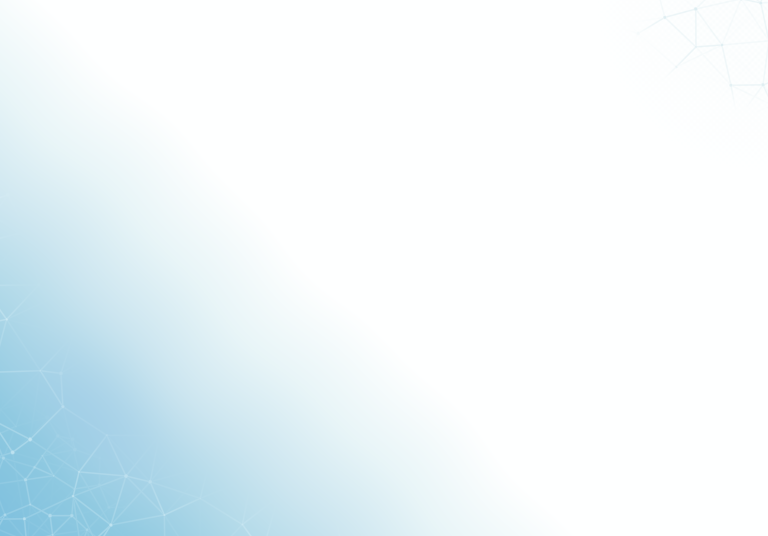
Write a Shadertoy shader that draws this background.

```glsl
// Pale diagonal wash: white fading to sky blue in the lower left corner,
// with fine webs of linked nodes in two opposite corners. The wash is a ramp
// along x + y; each web joins jittered cell points and fades by a mask.

const vec3 WHITE = vec3(0.995, 0.999, 0.999);
const vec3 MIST  = vec3(0.91, 0.96, 0.97);
const vec3 PALE  = vec3(0.80, 0.90, 0.94);
const vec3 SKY   = vec3(0.69, 0.85, 0.91);
const vec3 BLUE  = vec3(0.56, 0.79, 0.88);
const vec3 DEEP  = vec3(0.49, 0.75, 0.87);
const vec3 PERIWINKLE = vec3(0.62, 0.79, 0.91);
const vec3 WEB_LIGHT  = vec3(0.90, 0.97, 0.99);
const vec3 WEB_GREY   = vec3(0.76, 0.87, 0.90);

const float COARSE_CELL = 0.085;   // spacing of web nodes, in canvas heights
const float FINE_CELL   = 0.048;
const float LINE_WIDTH  = 0.0010;
const float NODE_RADIUS = 0.0034;
const float MESH_PITCH  = 0.012;   // spacing of the faint diagonal mesh

vec2 hash2(vec2 p) {
    vec3 q = fract(p.xyx * vec3(0.1031, 0.1030, 0.0973));
    q += dot(q, q.yzx + 33.33);
    return fract((q.xx + q.yz) * q.zy);
}

vec2 nodeAt(vec2 cell) {
    return cell + 0.1 + 0.8 * hash2(cell + 50.0);
}

float segmentDistance(vec2 p, vec2 a, vec2 b) {
    vec2 ab = b - a;
    float t = clamp(dot(p - a, ab) / dot(ab, ab), 0.0, 1.0);
    return length(p - a - ab * t);
}

// Coverage of one link; long links are fainter
float link(vec2 p, vec2 a, vec2 b, float size, float px) {
    float d = segmentDistance(p, a, b) * size;
    float line = 1.0 - smoothstep(0.0, LINE_WIDTH + px, d);
    return line * (1.0 - smoothstep(0.8, 1.7, length(a - b)));
}

// Nodes of the 3x3 neighbourhood, linked to the centre and across its corners
float web(vec2 p, float size, float px) {
    p /= size;
    vec2 cell = floor(p);
    vec2 centre = nodeAt(cell);
    float lines = 0.0;
    float dots = 0.0;
    for (int y = -1; y <= 1; y++) {
        for (int x = -1; x <= 1; x++) {
            vec2 offset = vec2(x, y);
            vec2 node = nodeAt(cell + offset);
            float radius = NODE_RADIUS * (0.5 + 0.6 * hash2(cell + offset + 9.0).x);
            float d = length(p - node) * size;
            dots = max(dots, 1.0 - smoothstep(radius - px, radius + px, d));
            if (x != 0 || y != 0)
                lines = max(lines, link(p, centre, node, size, px));
            if (x != 0 && y != 0) {
                vec2 sideA = nodeAt(cell + vec2(x, 0));
                vec2 sideB = nodeAt(cell + vec2(0, y));
                lines = max(lines, link(p, sideA, sideB, size, px));
            }
        }
    }
    return max(0.55 * lines, dots);
}

float ramp(float from, float to, float v) {
    return clamp((v - from) / (to - from), 0.0, 1.0);
}

// Colour of the wash at distance s from the lower left corner
vec3 wash(float s) {
    vec3 c = mix(DEEP, BLUE, ramp(0.0, 0.24, s));
    c = mix(c, SKY, ramp(0.24, 0.43, s));
    c = mix(c, PALE, ramp(0.43, 0.62, s));
    c = mix(c, MIST, ramp(0.62, 0.84, s));
    return mix(c, WHITE, ramp(0.84, 1.08, s));
}

void mainImage(out vec4 fragColor, in vec2 fragCoord) {
    float px = 1.0 / iResolution.y;
    vec2 p = fragCoord * px;
    vec2 fromTopRight = iResolution.xy * px - p;

    // Diagonal wash with a slight drift along the edge
    float drift = 0.012 * sin(7.0 * (p.x - p.y) + 1.0) + 0.006 * sin(17.0 * (p.x - p.y));
    vec3 color = wash(p.x + p.y + drift);

    // Soft periwinkle bloom stretched along the diagonal
    vec2 bloom = p - vec2(0.18, 0.22);
    vec2 along = vec2(bloom.x - bloom.y, bloom.x + bloom.y) / vec2(0.26, 0.13);
    color = mix(color, PERIWINKLE, 0.45 * exp(-dot(along, along)));

    // Light web hugging the left and bottom edges, denser in the corner
    float hug = sqrt(p.x) + sqrt(p.y);
    float lowerMask = 1.0 - smoothstep(0.72, 1.0, hug);
    float cornerMask = 1.0 - smoothstep(0.10, 0.27, length(p));
    float lowerWeb = lowerMask * web(p, COARSE_CELL, px);
    lowerWeb = max(lowerWeb, 0.8 * cornerMask * web(p + 3.0, FINE_CELL, px));
    color = mix(color, WEB_LIGHT, 0.55 * lowerWeb);

    // Grey web and faint mesh in the upper right
    float upperMask = 1.0 - smoothstep(0.75, 1.1, length(fromTopRight / vec2(0.26, 0.20)));
    color = mix(color, WEB_GREY, 0.5 * upperMask * web(fromTopRight + 5.0, 0.07, px));
    vec2 diagonal = vec2(p.x + p.y, p.x - p.y) * 6.2832 / MESH_PITCH;
    float mesh = 0.5 + 0.25 * (cos(diagonal.x) + cos(diagonal.y));
    float meshMask = 1.0 - smoothstep(0.08, 0.36, length(fromTopRight));
    color = mix(color, WEB_GREY, 0.07 * mesh * meshMask);

    fragColor = vec4(color, 1.0);
}
```
